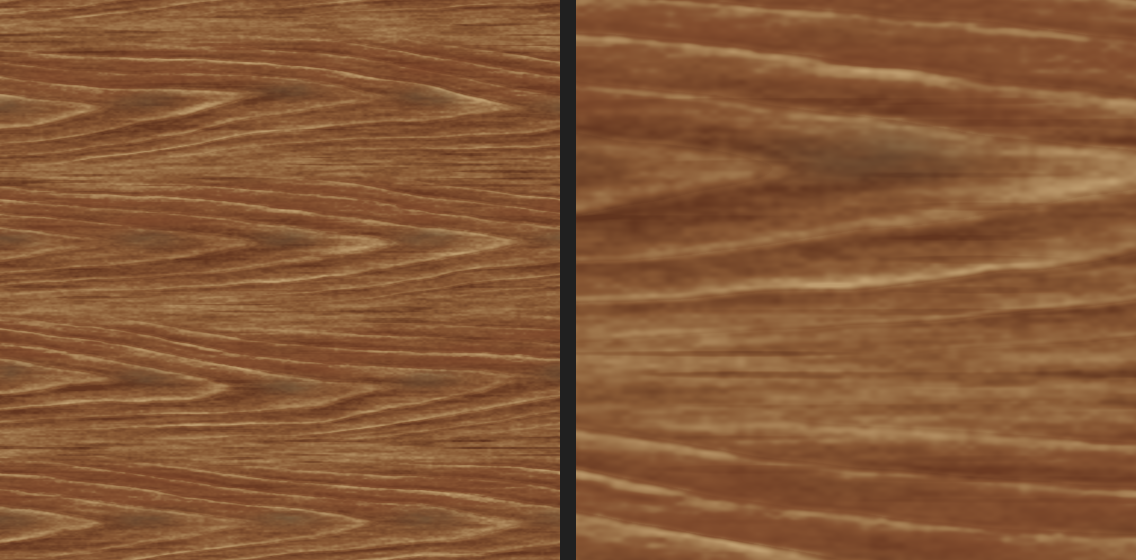
Left: the whole. Right: its middle third, enlarged.
Give the GLSL for this texture, as a three.js fragment shader.

```glsl
// Flat-sawn wood: a 4 x 4 repeat of nested, right-pointing grain arches.
// Contours of one ring field make the arches, since the field gains exactly 1 per
// column; stretched noise adds straight fibres, pores and uneven ring strength.
varying vec2 vUv;

const float REPEATS = 4.0;
const vec2 TIP = vec2(0.77, 0.27);   // arch tip inside a cell
const float TAU = 6.2831853;

const vec3 UMBER = vec3(0.41, 0.235, 0.135);
const vec3 BROWN = vec3(0.54, 0.355, 0.208);
const vec3 TAN = vec3(0.62, 0.46, 0.295);
const vec3 PALE = vec3(0.75, 0.62, 0.44);
const vec3 RUSSET = vec3(0.50, 0.275, 0.165);
const vec3 SMOKE = vec3(0.40, 0.31, 0.215);

float hash(vec2 p) {
  vec3 q = fract(vec3(p.xyx) * 0.1031);
  q += dot(q, q.yzx + 33.33);
  return fract((q.x + q.y) * q.z);
}

float noise(vec2 p) {
  vec2 i = floor(p), f = fract(p);
  f = f * f * (3.0 - 2.0 * f);
  return mix(mix(hash(i), hash(i + vec2(1.0, 0.0)), f.x),
             mix(hash(i + vec2(0.0, 1.0)), hash(i + 1.0), f.x), f.y);
}

// Signed noise, from -1 to 1
float wave(vec2 p) {
  return noise(p) * 2.0 - 1.0;
}

// How far an arch has swept left at height v above or below its tip
float sweep(float v) {
  float d = sqrt(v * v + 0.0006) - 0.0245;
  return v > 0.0 ? d * (7.5 + 4.2 * d) : d * (4.5 + 12.4 * d);
}

// Bright rim on the inner side of each ring, with a soft outer edge and inner glow
float rim(float p) {
  return (2.0 * pow(p, 6.0) + 0.3 * p * p) * (1.0 - smoothstep(0.84, 1.0, p));
}

// Shadow just outside each rim
float shade(float p) {
  return smoothstep(0.0, 0.12, p) * exp(-p * 2.5);
}

// Piecewise linear wood colours from dark to light
vec3 ramp(float t) {
  vec3 c = mix(UMBER, BROWN, clamp(t / 0.4, -0.3, 1.0));
  c = mix(c, TAN, clamp((t - 0.4) / 0.3, 0.0, 1.0));
  return mix(c, PALE, clamp((t - 0.7) / 0.4, 0.0, 1.0));
}

void main() {
  vec2 uv = vUv;

  // Tips of alternate rows sit a little higher or lower
  float lift = cos(TAU * (uv.x - 0.04)) * sin(TAU * (uv.y - 0.07));
  vec2 cell = uv * REPEATS - vec2(0.0, 0.055 * lift);
  cell.y += 0.012 * wave(cell * vec2(2.3, 5.0)) + 0.004 * wave(cell * vec2(9.0, 22.0));

  // Height from the tip line of the current row
  float row = floor(cell.y - TIP.y + 0.48);
  float v = cell.y - TIP.y - row;
  float arches = 1.0 - smoothstep(0.30, 0.48, abs(v - 0.02));

  // Ring field and per-ring strength
  float field = cell.x - TIP.x + sweep(v) + 0.09 * wave(cell * vec2(3.0, 8.0) + 17.0);
  float phase = fract(field);
  float strength = mix(0.55, 1.0, hash(vec2(floor(field) + 20.0, row + 7.0)));
  strength *= 0.65 + 0.6 * noise(cell * vec2(3.0, 12.0) + 41.0);

  // Fine streaks: some follow the rings, some run straight
  float ringStreak = wave(vec2(field * 5.0 + 50.0, cell.x * 1.5 + row * 9.0));
  float fibre = wave(uv * vec2(13.0, 170.0)) + 0.6 * wave(uv * vec2(29.0, 290.0) + 71.0);
  float pore = wave(uv * vec2(95.0, 240.0) + 13.0);
  float fleck = wave(uv * vec2(190.0, 330.0) + 57.0);
  float broad = wave(uv * vec2(8.0, 42.0) + 29.0);

  float tone = 0.44 + 0.10 * broad + 0.11 * pore + 0.07 * fleck;
  tone += fibre * mix(0.19, 0.13, arches);
  tone += arches * (0.16 * ringStreak + 0.54 * strength * rim(phase));
  tone -= arches * (0.06 + 0.30 * shade(phase));
  tone += 0.07 * (1.0 - arches);

  // Thin dark fibres, strongest in the straight-grained bands
  float dark = smoothstep(0.68, 0.88, noise(uv * vec2(7.0, 160.0) + 83.0));
  tone -= dark * mix(0.30, 0.14, arches);

  vec3 color = ramp(tone);

  // Russet cast above the tips, between the bright rims
  float red = smoothstep(0.0, 0.15, v) * (1.0 - smoothstep(0.32, 0.48, v));
  red = 0.15 * arches + 0.35 * red;
  red *= (1.0 - smoothstep(0.4, 0.75, tone)) * (0.4 + 0.9 * noise(cell * vec2(3.0, 14.0)));
  color = mix(color, RUSSET, red);

  // Smoky heart just inside each arch, ahead of the previous tip
  vec2 heart = vec2(fract(cell.x + 0.45) - 0.5, v - 0.025) / vec2(0.22, 0.06);
  float smoke = exp(-dot(heart, heart)) * (0.5 + 0.6 * noise(uv * vec2(50.0, 160.0)));
  color = mix(color, SMOKE, 0.55 * smoke);

  gl_FragColor = vec4(color, 1.0);
}
```
